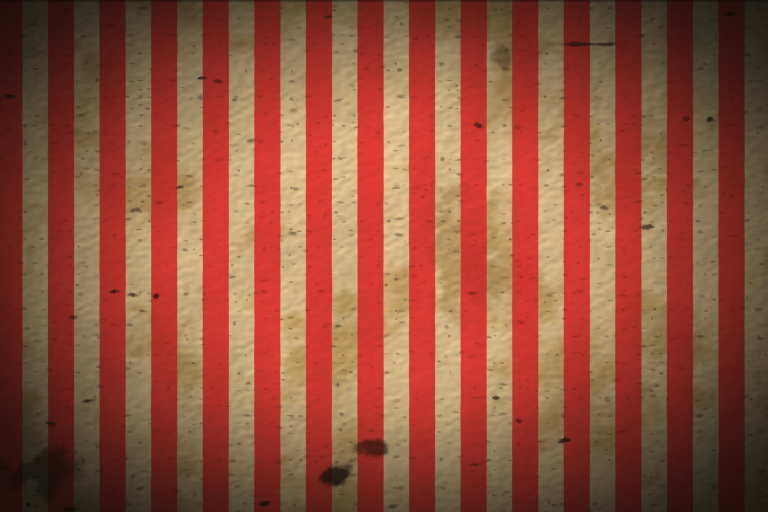
Reproduce this pattern procedurally as a WebGL 1 fragment shader.

```glsl
precision highp float;
uniform vec2 u_resolution;

float hash(vec2 p) {
  return fract(sin(dot(p, vec2(127.1, 311.7))) * 43758.5453);
}

float noise(vec2 p) {
  vec2 i = floor(p), f = fract(p);
  f = f * f * (3.0 - 2.0 * f);
  return mix(mix(hash(i), hash(i + vec2(1.0, 0.0)), f.x),
             mix(hash(i + vec2(0.0, 1.0)), hash(i + 1.0), f.x), f.y);
}

float fbm(vec2 p) {
  float sum = 0.0, amp = 0.5;
  for (int i = 0; i < 5; i++) {
    sum += amp * noise(p);
    p = p * 2.03 + 17.3;
    amp *= 0.5;
  }
  return sum;
}

// Scattered flat pits, at most one in each grid cell
float specks(vec2 p, float cells, float density) {
  vec2 q = p * cells;
  vec2 id = floor(q);
  vec2 center = 0.3 + 0.4 * vec2(hash(id + 3.1), hash(id + 7.7));
  vec2 d = fract(q) - center;
  d.y += 0.3 * d.x * (hash(id + 5.3) - 0.5);
  vec2 radius = vec2(0.09 + 0.18 * hash(id + 9.2), 0.06 + 0.07 * hash(id + 1.4));
  float r = length(d / radius) + 0.7 * (noise(q * 9.0) - 0.5);
  float soft = 0.35 + cells / (u_resolution.y * radius.y) * 0.5;
  float present = step(hash(id + 13.6), density);
  return present * (0.4 + 0.6 * hash(id + 2.9)) * (1.0 - smoothstep(1.0 - soft, 1.0 + soft, r));
}

// Ragged blot with a soft rim
float blot(vec2 p, vec2 center, vec2 radius) {
  float r = length((p - center) / radius) + 1.6 * (fbm(p * 32.0) - 0.5);
  return 1.0 - smoothstep(0.5, 1.1, r);
}

void main() {
  vec2 uv = gl_FragCoord.xy / u_resolution;
  vec2 p = gl_FragCoord.xy / u_resolution.y;

  // Vertical stripes, measured in periods from each red center
  float phase = uv.x * 14.89 + 0.069 + 0.008 * (noise(p * 40.0) - 0.5);
  float fromCenter = abs(fract(phase - 0.2525 + 0.5) - 0.5);
  float pixel = 14.89 / u_resolution.x;
  float red = 1.0 - smoothstep(-0.75 * pixel, 0.75 * pixel, fromCenter - 0.2525);

  // Paper and ink with cloudy fading
  float cloud = fbm(p * 4.0 + 2.0);
  float mottle = fbm(p * vec2(16.0, 22.0) + 31.0);
  vec3 paper = vec3(0.82, 0.71, 0.52) * (0.88 + 0.16 * cloud + 0.16 * mottle);
  vec3 ink = vec3(0.85, 0.23, 0.195) * (0.92 + 0.08 * cloud + 0.10 * mottle);

  // Brown stains, strongest right of the middle
  float stain = smoothstep(0.5, 0.72, fbm(p * 6.0 + 9.0) * 0.6 + mottle * 0.45);
  stain += 0.8 * blot(p, vec2(0.91, 0.50), vec2(0.09, 0.15));
  paper *= mix(vec3(1.0), vec3(0.84, 0.79, 0.67), min(stain, 1.0));
  ink *= 1.0 - 0.06 * min(stain, 1.0);
  vec3 color = mix(paper, ink, red);

  // Rough fibre relief
  vec2 fibre = p * vec2(75.0, 120.0);
  float relief = noise(fibre) - noise(fibre + vec2(0.35, -0.45));
  color *= 1.0 + relief * mix(0.15, 0.06, red);

  // Small pits and rare dark flecks
  float pits = specks(p, 34.0, 0.25) + specks(p + 4.7, 58.0, 0.22);
  color *= 1.0 - min(pits, 1.0) * mix(0.32, 0.17, red);
  color = mix(color, vec3(0.16, 0.09, 0.06), 0.85 * specks(p + 8.3, 24.0, 0.035));

  // Larger smudges near the lower edge and a scratch at the upper right
  float smudge = 0.85 * blot(p, vec2(0.655, 0.073), vec2(0.030, 0.026));
  smudge = max(smudge, 0.65 * blot(p, vec2(0.727, 0.124), vec2(0.030, 0.020)));
  smudge = max(smudge, 0.55 * blot(p, vec2(0.085, 0.075), vec2(0.075, 0.045)));
  smudge = max(smudge, 0.30 * blot(p, vec2(0.98, 0.887), vec2(0.024, 0.022)));
  smudge = max(smudge, 0.65 * blot(p, vec2(1.15, 0.914), vec2(0.055, 0.005)));
  color = mix(color, vec3(0.17, 0.10, 0.06), smudge);

  // Dark, slightly grey vignette and worn top edge
  float reach = length((uv - vec2(0.5, 0.51)) * 2.0);
  float shade = smoothstep(0.38, 1.42, reach + 0.06 * (cloud - 0.5));
  color = color * mix(1.0, 0.13, shade) + vec3(0.022, 0.022, 0.018) * shade;
  color *= mix(0.65, 1.0, smoothstep(0.0, 0.006, 1.0 - uv.y));

  gl_FragColor = vec4(color, 1.0);
}
```
